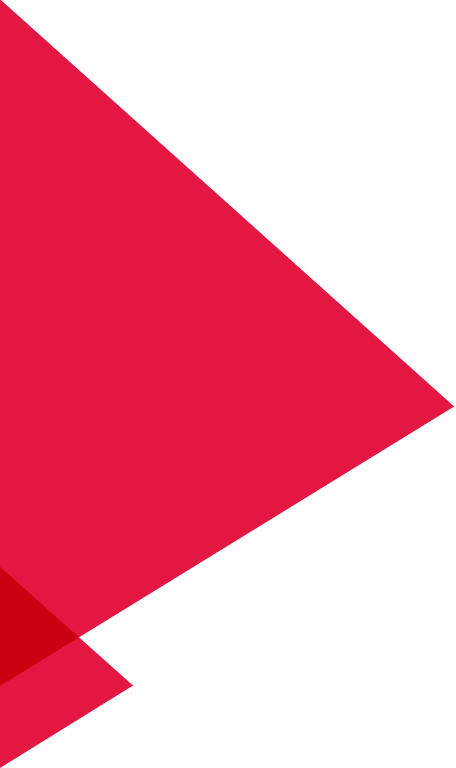
Write a WebGL 1 fragment shader that draws this background.

```glsl
precision highp float;
// Two overlapping crimson wedges pointing right from the left edge of a white page.

uniform vec2 u_resolution;

#define CRIMSON vec3(0.890, 0.090, 0.255)
#define PAPER vec3(1.0)
// Wedge corners in canvas fractions: tip position, then top and bottom on the left edge
#define BIG_TIP vec2(0.9960, 0.4707)
#define BIG_SIDE vec2(1.0010, 0.1068)
#define SMALL_TIP vec2(0.2917, 0.1074)
#define SMALL_SIDE vec2(0.2620, 0.0000)

// Signed distance in pixels to the line a-b, positive on its right side
float rightOf(vec2 p, vec2 a, vec2 b) {
  vec2 along = normalize((b - a) * u_resolution);
  return dot((p - a) * u_resolution, vec2(along.y, -along.x));
}

// Smooth coverage of a wedge that opens to the left edge
float wedge(vec2 p, vec2 tip, vec2 side) {
  float upper = rightOf(p, vec2(0.0, side.x), tip);
  float lower = rightOf(p, tip, vec2(0.0, side.y));
  return clamp(min(upper, lower) + 0.5, 0.0, 1.0);
}

void main() {
  vec2 uv = gl_FragCoord.xy / u_resolution;

  // Multiply blending darkens the overlap to a deep red
  vec3 color = PAPER;
  color *= mix(vec3(1.0), CRIMSON, wedge(uv, BIG_TIP, BIG_SIDE));
  color *= mix(vec3(1.0), CRIMSON, wedge(uv, SMALL_TIP, SMALL_SIDE));

  gl_FragColor = vec4(color, 1.0);
}
```
